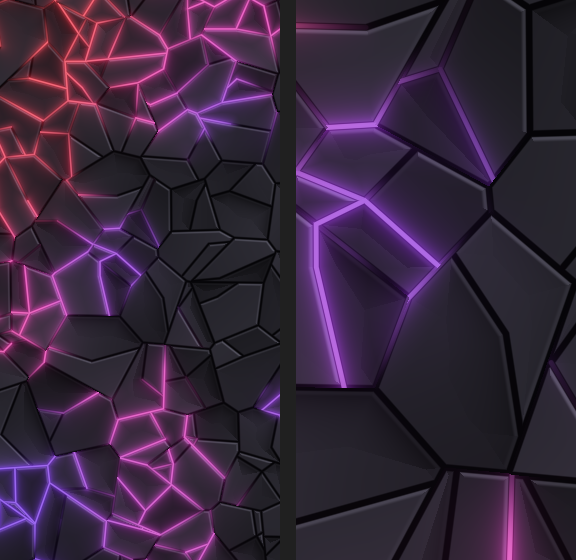
Left, the full canvas; right, a detail of the centre.
This background is drawn by a WebGL 2 fragment shader. Its source:

```glsl
#version 300 es
precision highp float;

uniform vec2 u_resolution;
out vec4 fragColor;

const float TAU = 6.28319;
const float DENSITY = 5.0;         // cells per canvas width
const float WEIGHT_SPREAD = 0.28;  // variation of cell size
const float GROOVE = 0.0040;       // half width of the dark gaps
const float LINE = 0.0030;         // half width of the lit lines
const float BEVEL = 0.0055;
const float SHADOW_REACH = 0.030;
const float HALO_NEAR = 0.011;
const float HALO_FAR = 0.050;
const vec2 LIGHT_DIR = vec2(0.6, 0.8);

const vec3 PLATE = vec3(0.142, 0.138, 0.165);
const vec3 GAP = vec3(0.018, 0.016, 0.026);
const vec3 RIM = vec3(0.17, 0.17, 0.19);
const vec3 RED = vec3(1.0, 0.16, 0.17);
const vec3 MAGENTA = vec3(0.95, 0.16, 0.72);
const vec3 VIOLET = vec3(0.40, 0.16, 1.0);

// Glow zones: centre, radius, hue from red (0) over magenta (0.5) to violet (1)
const vec4 ZONES[11] = vec4[11](
    vec4(0.24, 1.85, 0.26, 0.05), vec4(0.86, 1.93, 0.24, 0.50),
    vec4(0.55, 1.70, 0.20, 0.45), vec4(0.76, 1.62, 0.16, 0.95),
    vec4(0.10, 1.38, 0.20, 0.12), vec4(0.36, 1.02, 0.20, 0.85),
    vec4(0.10, 0.88, 0.20, 0.42), vec4(0.50, 0.52, 0.20, 0.52),
    vec4(0.12, 0.18, 0.26, 0.95), vec4(0.58, 0.18, 0.24, 0.60),
    vec4(1.00, 0.56, 0.10, 0.85));

struct Surface {
    float dist;   // distance to the nearest edge
    vec2 normal;  // direction towards that edge
    float core;
    float halo;
};

float hash(vec2 p) {
    return fract(sin(dot(p, vec2(127.1, 311.7))) * 43758.5453);
}

vec2 hash2(vec2 p) {
    return vec2(hash(p), hash(p + 17.3));
}

float cellWeight(vec2 id) {
    return WEIGHT_SPREAD * hash(id + 5.7);
}

vec3 glowColor(float hue) {
    return hue < 0.5 ? mix(RED, MAGENTA, hue * 2.0) : mix(MAGENTA, VIOLET, hue * 2.0 - 1.0);
}

// Returns glow strength and hue at a point
vec2 glowField(vec2 uv) {
    float dark = 1.0, total = 1e-5, hue = 0.0;
    for (int i = 0; i < 11; i++) {
        vec2 d = (uv - ZONES[i].xy) / ZONES[i].z;
        float w = exp(-dot(d, d));
        dark *= 1.0 - w;
        total += w;
        hue += w * ZONES[i].w;
    }
    return vec2(1.0 - dark, hue / total);
}

void addEdge(inout Surface s, float d, vec2 normal, float seed, float strength, float px) {
    if (d < s.dist) {
        s.dist = d;
        s.normal = normal;
    }
    float lit = smoothstep(0.0, 0.45, strength - 0.85 * seed);
    s.core = max(s.core, lit * (1.0 - smoothstep(LINE - 0.75 * px, LINE + 0.75 * px, d)));
    s.halo = max(s.halo, lit * (0.52 * exp(-d / HALO_NEAR) + 0.16 * exp(-d / HALO_FAR)));
}

void main() {
    vec2 uv = gl_FragCoord.xy / u_resolution.x;
    float px = 1.0 / u_resolution.x;
    vec2 glow = glowField(uv);
    vec2 p = uv * DENSITY;
    vec2 base = floor(p);

    // Owning cell of a weighted Voronoi diagram
    float best = 1e5;
    vec2 cell = base, toSeed = vec2(0.0);
    for (int j = -2; j <= 2; j++)
    for (int i = -2; i <= 2; i++) {
        vec2 id = base + vec2(i, j);
        vec2 r = id + hash2(id) - p;
        float f = dot(r, r) - cellWeight(id);
        if (f < best) { best = f; cell = id; toSeed = r; }
    }

    // Straight borders to the neighbouring cells
    Surface s = Surface(1e5, vec2(0.0, 1.0), 0.0, 0.0);
    for (int j = -2; j <= 2; j++)
    for (int i = -2; i <= 2; i++) {
        vec2 id = base + vec2(i, j);
        if (id == cell) continue;
        vec2 r = id + hash2(id) - p;
        vec2 across = r - toSeed;
        float gap = (dot(r, r) - cellWeight(id) - best) / (2.0 * length(across));
        addEdge(s, gap / DENSITY, normalize(across), hash((id + cell) * 0.37), glow.x, px);
    }

    // Fan of cuts splitting the cell into shards
    vec2 q = -toSeed - 0.35 * (hash2(cell + 41.0) - 0.5);
    float rays = 2.0 + floor(3.0 * hash(cell + 23.0));
    float start = TAU * hash(cell + 31.0);
    float angle = mod(atan(q.y, q.x) - start, TAU);
    float shard = 0.0;
    for (float k = 0.0; k < rays; k++) {
        float seed = hash(cell * 1.7 + k * 3.1);
        float a = TAU * (k + 0.65 * seed) / rays;
        vec2 dir = vec2(cos(start + a), sin(start + a));
        vec2 side = vec2(-dir.y, dir.x);
        float h = dot(q, side);
        float d = dot(q, dir) > 0.0 ? abs(h) : length(q);
        addEdge(s, d / DENSITY, h > 0.0 ? -side : side, fract(seed * 7.3), glow.x, px);
        shard += step(a, angle);
    }
    shard = mod(shard, rays);

    // Tilted plate with soft shadow and bright bevel
    vec2 plateId = cell + shard * vec2(7.1, 3.7);
    vec2 tilt = hash2(plateId + 61.0) - 0.5;
    float shade = 0.78 + 0.42 * hash(plateId + 53.0) + 0.55 * dot(tilt, q);
    float facing = dot(s.normal, LIGHT_DIR);
    float lowered = smoothstep(0.3, 0.8, hash(plateId + 71.0));
    shade *= 1.0 - 0.65 * lowered * smoothstep(-0.2, 0.8, facing) * exp(-s.dist / SHADOW_REACH);
    vec3 color = PLATE * clamp(shade, 0.3, 1.35);
    float bevel = 1.0 - smoothstep(GROOVE + 0.4 * BEVEL, GROOVE + BEVEL + px, s.dist);
    color += RIM * bevel * max(facing, 0.0) * (1.0 - 0.8 * lowered);
    color = mix(GAP, color, smoothstep(GROOVE - px, GROOVE + px, s.dist));

    // Light spilling from the lit gaps
    vec3 tint = glowColor(glow.y);
    color += tint * (s.halo + 0.03 * glow.x);
    color = mix(color, mix(tint, vec3(1.0), 0.36), 0.85 * s.core);
    fragColor = vec4(min(color, 1.0), 1.0);
}
```
